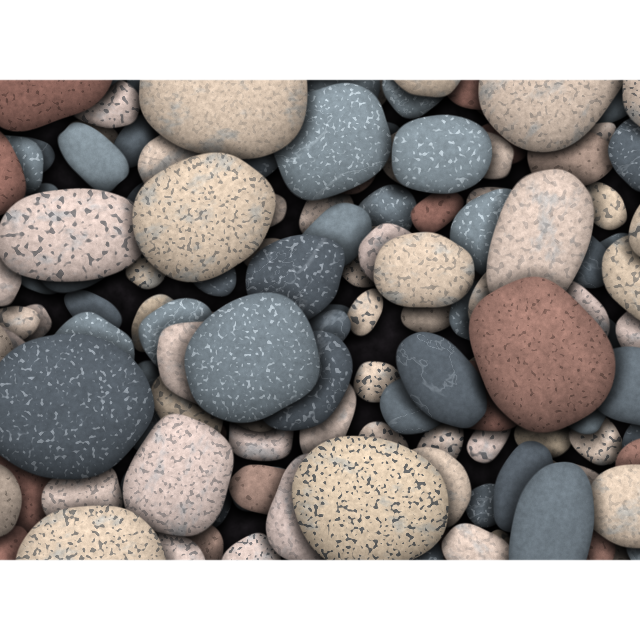
Reproduce this texture procedurally as a WebGL 1 fragment shader.

```glsl
precision highp float;
uniform vec2 u_resolution;

const vec3 GAP = vec3(0.10, 0.09, 0.10);
const vec3 SLATE_DARK = vec3(0.33, 0.36, 0.39);
const vec3 SLATE_LIGHT = vec3(0.53, 0.58, 0.61);
const vec3 TAN = vec3(0.87, 0.79, 0.69);
const vec3 PINK = vec3(0.87, 0.79, 0.76);
const vec3 TAUPE = vec3(0.65, 0.59, 0.54);
const vec3 RUST = vec3(0.59, 0.43, 0.39);
const vec3 MICA = vec3(0.27, 0.29, 0.31);

vec2 hash2(vec2 p) {
  vec3 q = fract(p.xyx * vec3(0.1031, 0.1030, 0.0973));
  q += dot(q, q.yzx + 33.33);
  return fract((q.xx + q.yz) * q.zy);
}

float corner(vec2 cell, vec2 offset) {
  return dot(hash2(cell) * 2.0 - 1.0, offset);
}

float gradientNoise(vec2 p) {
  vec2 i = floor(p), f = fract(p), e = vec2(1.0, 0.0);
  vec2 u = f * f * f * (f * (f * 6.0 - 15.0) + 10.0);
  return mix(mix(corner(i, f), corner(i + e, f - e), u.x),
             mix(corner(i + e.yx, f - e.yx), corner(i + 1.0, f - 1.0), u.x), u.y);
}

float fbm(vec2 p) {
  float sum = 0.0, amp = 1.0;
  for (int i = 0; i < 4; i++) {
    sum += amp * gradientNoise(p);
    p = mat2(1.6, 1.2, -1.2, 1.6) * p + 7.3;
    amp *= 0.6;
  }
  return sum;
}

// Mineral colour at a point on a stone's surface
vec3 mineral(vec2 p, vec2 kind, vec2 seed) {
  vec2 s = p + seed * 9.0;
  float mottle = fbm(s * vec2(16.0, 26.0));
  float grain = fbm(s * 110.0);
  float speck = gradientNoise(s * mix(85.0, 170.0, seed.x)) + 0.35 * gradientNoise(s * 50.0);
  vec3 color;
  if (kind.x < 0.47) {
    color = mix(SLATE_DARK, SLATE_LIGHT, kind.y);
    float vein = 1.0 - smoothstep(0.0, 0.035, abs(gradientNoise(s * vec2(7.0, 13.0) + 0.5 * mottle)));
    color += 0.10 * vein * step(0.7, seed.y);
    color += 0.22 * smoothstep(0.12, 0.40, speck) * step(0.6, seed.x);
    color *= 1.0 + 0.07 * mottle + 0.11 * grain;
  } else if (kind.x < 0.86) {
    color = mix(TAN, PINK, kind.y);
    color = mix(color, SLATE_LIGHT * 1.15, 0.45 * smoothstep(0.05, 0.6, mottle));
    float amount = mix(0.15, 0.9, seed.y * seed.y);
    color = mix(color, MICA, amount * smoothstep(0.10, 0.30, speck));
    color *= 1.0 + 0.15 * grain;
  } else {
    color = mix(TAUPE, RUST, smoothstep(0.35, 0.8, kind.y));
    color *= 1.0 + 0.12 * mottle + 0.15 * grain - 0.25 * smoothstep(0.2, 0.4, speck);
  }
  return color;
}

// Paints one rounded stone and its contact shadow over the colour below
vec3 addStone(vec3 below, vec2 p, vec2 id, float cell, float blur) {
  vec2 seed = hash2(id + 11.0), kind = hash2(id + 43.0), form = hash2(id + 71.0);
  float angle = 0.2 + (form.x - 0.5) * 2.3;
  float c = cos(angle), s = sin(angle);
  vec2 radii = cell * mix(0.42, 0.56, form.y) * vec2(1.0, mix(0.54, 0.92, seed.x));
  vec2 local = vec2(c * p.x + s * p.y, c * p.y - s * p.x);
  vec2 q = local / radii;
  if (dot(q, q) > 5.0) return below;

  q.y *= 1.0 + 0.28 * (seed.y - 0.5) * clamp(q.x, -1.0, 1.0);
  float power = mix(2.0, 2.7, kind.y);
  vec2 a = pow(abs(q) + 0.0001, vec2(power));
  float k = pow(a.x + a.y, 1.0 / power) + 0.13 * gradientNoise(q * 1.1 + seed * 40.0);
  vec2 slope = q / radii;
  float steep = max(length(slope), 0.001);
  float d = (k - 1.0) * max(k, 0.1) / steep;
  float up = (s * slope.x + c * slope.y) / steep;

  float shadow = (1.0 - smoothstep(-0.004, 0.024, d)) * (0.62 - 0.24 * up);
  below *= 1.0 - shadow;
  if (d > blur) return below;

  float rim = clamp(k, 0.0, 1.0);
  float light = 1.02 + 0.10 * up * rim - 0.30 * pow(rim, 3.0) * (0.5 - 0.5 * up);
  light -= 0.20 * pow(rim, 9.0);
  vec3 color = mineral(local, kind, seed) * light;
  return mix(color, below, smoothstep(-blur, blur, d));
}

// Four layers, small stones beneath and large ones on top
vec3 pebbleBed(vec2 p, float blur) {
  vec3 color = GAP * (1.0 + 0.5 * fbm(p * 40.0));
  float cell = 0.09;
  for (int layer = 0; layer < 4; layer++) {
    float depth = float(layer);
    vec2 origin = vec2(0.37, 0.61) * depth;
    vec2 home = floor(p / cell + origin);
    for (int y = 1; y >= -1; y--) {
      for (int x = -1; x <= 1; x++) {
        vec2 grid = home + vec2(float(x), float(y));
        vec2 id = grid + 57.0 * (depth + 1.0);
        vec2 center = (grid + 0.5 + 0.42 * (hash2(id) - 0.5) - origin) * cell;
        if (hash2(id + 91.0).x < 1.0 - 0.15 * depth)
          color = addStone(color, p - center, id, cell, blur);
      }
    }
    cell *= 1.4;
  }
  return color;
}

void main() {
  vec2 uv = gl_FragCoord.xy / u_resolution.y;
  float pixel = 1.0 / u_resolution.y;
  // White bands above and below the stones
  float band = smoothstep(-pixel, pixel, abs(uv.y - 0.5) - 0.375);
  vec3 color = pebbleBed(uv, max(pixel, 0.0016));
  gl_FragColor = vec4(mix(clamp(color, 0.0, 1.0), vec3(1.0), band), 1.0);
}
```
